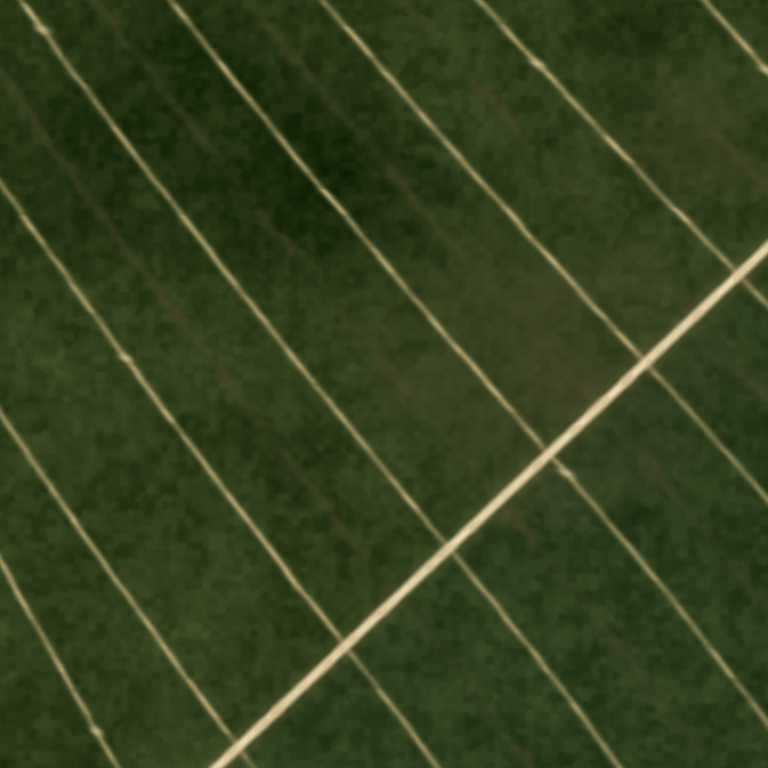
A Shadertoy shader for this texture:

```glsl
// Aerial view of dark green plantation strips, split by pale dirt tracks that cross one main road.

float hash(vec2 p) {
    return fract(sin(dot(p, vec2(127.1, 311.7))) * 4375.85);
}

// Soft cellular noise: jittered points blended by their distance, 0 to 1
float cells(vec2 p) {
    vec2 base = floor(p);
    float sum = 0.0, total = 0.0;
    for (int j = -1; j <= 1; j++)
    for (int i = -1; i <= 1; i++) {
        vec2 id = base + vec2(i, j);
        vec2 d = id + 0.2 + 0.6 * vec2(hash(id + 7.3), hash(id + 19.1)) - p;
        float weight = exp(-7.0 * dot(d, d));
        sum += weight * hash(id);
        total += weight;
    }
    return sum / total;
}

// Height of the main road at x
float roadHeight(float x) {
    return 0.027 + 0.944 * (x - 0.31);
}

// Track number k: x = distance across it, y = height above its crossing with the road
vec2 trackSpace(vec2 p, float k) {
    float outer = smoothstep(2.5, 3.5, abs(k - 2.5));
    float crossing = 0.31 + 0.142 * k - 0.00234 * k * k + 0.034 * outer;
    float lean = 0.746 + 0.045 * k - 0.1 * outer;
    float h = p.y - roadHeight(crossing);
    float bend = h < 0.0 ? 0.2 : 0.076;
    float x = crossing - lean * h + bend * h * abs(h);
    return vec2((p.x - x) / sqrt(1.0 + lean * lean), h);
}

float bell(float d, float width) {
    return exp(-d * d / (width * width));
}

// Canopy with leafy mottling, broad patches, shaded areas and drier ground
vec3 canopy(vec2 p) {
    float mottle = cells(p * 48.0) + cells(p * 95.0 + 31.0) - 1.0;
    float broad = cells(p * 6.0 + 4.0) + 0.7 * cells(p * 15.0 + 9.0) - 0.85;
    float shade = bell(length((p - vec2(0.27, 0.83)) * vec2(0.9, 1.2)), 0.28);
    shade += 0.6 * bell(length(p - vec2(0.46, 0.7)), 0.12);
    shade += 0.7 * bell(length(p - vec2(0.4, 0.42)), 0.06);
    shade += 0.6 * bell(length(p - vec2(0.82, 0.95)), 0.08);
    shade += 0.4 * bell(length(p - vec2(0.97, 0.47)), 0.15);
    float tone = 0.98 + 0.44 * mottle + 0.4 * broad - 0.7 * min(shade, 1.0);
    vec3 color = mix(vec3(0.075, 0.14, 0.028), vec3(0.19, 0.25, 0.11), tone);
    float dry = bell(length(p - vec2(0.69, 0.53)), 0.2) * (0.55 + broad);
    dry += 0.6 * bell(length(p - vec2(0.9, 0.82)), 0.1);
    color = mix(color, vec3(0.265, 0.265, 0.155), 0.6 * clamp(dry, 0.0, 1.0));
    float below = smoothstep(0.02, -0.05, p.y - roadHeight(p.x));
    return color + below * vec3(-0.015, -0.005, 0.005);
}

void mainImage(out vec4 fragColor, in vec2 fragCoord) {
    vec2 p = fragCoord / iResolution.y;
    vec3 color = canopy(p);
    float wear = cells(p * 62.0 + 11.0);

    // Faint overgrown trails halfway between the tracks
    for (float k = 1.5; k < 6.0; k++) {
        vec2 t = trackSpace(p, k);
        float patchy = smoothstep(0.3, 0.8, cells(vec2(t.y * 16.0, k * 5.0)));
        float trail = bell(t.x + 0.006 * (wear - 0.5), 0.0075);
        color = mix(color, vec3(0.31, 0.28, 0.18), trail * (0.14 + 0.3 * patchy));
    }

    // Eight thin tracks, beaded along their length, with a few bare spots
    for (float k = -1.0; k < 7.0; k++) {
        vec2 t = trackSpace(p, k);
        float center = t.x + 0.002 * (cells(vec2(t.y * 34.0, k * 3.0)) - 0.5);
        float bead = cells(vec2(t.y * 55.0, k * 7.0 + 0.5));
        float strength = 0.4 + 0.2 * wear + 0.42 * bead;
        strength *= mix(0.85, 1.0, smoothstep(-0.03, 0.02, t.y));
        float line = bell(center, 0.0046);
        color = mix(color, vec3(0.71, 0.64, 0.44), clamp(line * strength, 0.0, 1.0));

        float along = t.y * 20.0;
        float bare = step(0.93, hash(vec2(floor(along), k + 40.0)));
        float spot = bell(length(vec2(t.x, (fract(along) - 0.5) / 18.0)), 0.0065);
        color = mix(color, vec3(0.82, 0.75, 0.56), 0.7 * bare * spot);
    }

    // Main road with a dusty margin
    float road = abs(p.y - roadHeight(p.x)) / 1.375;
    road += 0.0015 * (wear - 0.5);
    color = mix(color, vec3(0.42, 0.39, 0.24), 0.55 * bell(road, 0.0135));
    vec3 dust = mix(vec3(0.82, 0.74, 0.56), vec3(0.94, 0.87, 0.71), wear);
    color = mix(color, dust, smoothstep(0.0105, 0.0015, road));

    fragColor = vec4(color, 1.0);
}
```
